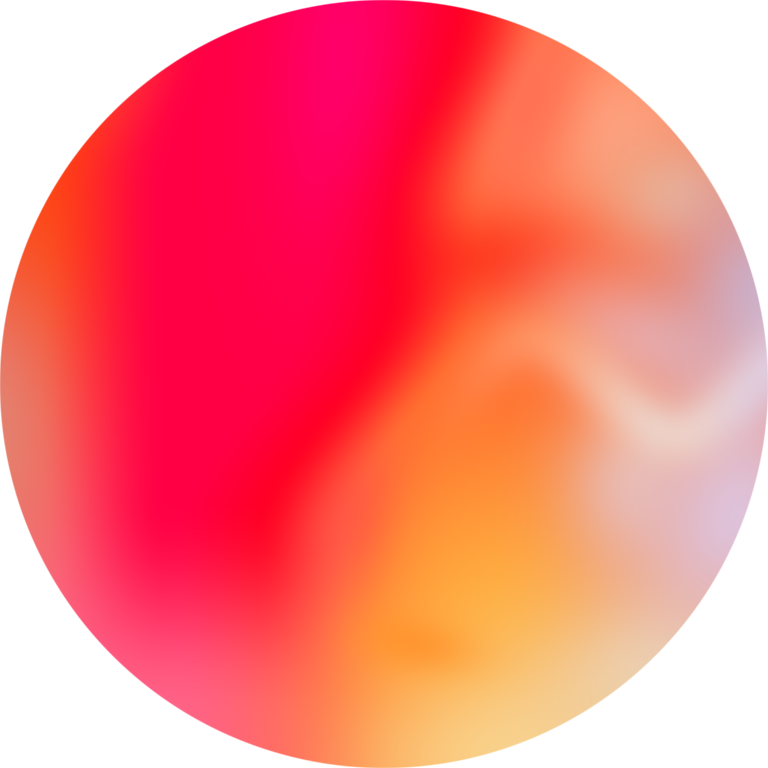
Give the GLSL for this background, as a Shadertoy shader.

```glsl
#define DISC_RADIUS 0.5
#define RIDGE_WIDTH 0.042
#define RIDGE_HEIGHT 0.06
#define RIDGE_HALF_WAVE 0.19
#define PI 3.14159

const vec3 WHITE = vec3(1.0);
const vec3 ROSE = vec3(1.0, 0.39, 0.53);
const vec3 EMBER = vec3(1.0, 0.26, 0.06);
const vec3 ORANGE = vec3(1.0, 0.37, 0.16);
const vec3 AMBER = vec3(1.0, 0.68, 0.24);
const vec3 CREAM = vec3(0.98, 0.82, 0.53);
const vec3 PEACH = vec3(1.0, 0.62, 0.48);
const vec3 LILAC = vec3(0.87, 0.76, 0.85);
const vec3 CRIMSON = vec3(1.0, 0.0, 0.27);
const vec3 SCARLET = vec3(1.0, 0.0, 0.13);
const vec3 MAGENTA = vec3(1.0, 0.0, 0.41);

// Soft tilted ellipse of colour laid over what is below
vec3 glow(vec3 base, vec2 p, vec2 center, vec2 size, float tilt, vec3 tint) {
    vec2 d = p - center;
    float c = cos(tilt), s = sin(tilt);
    vec2 q = vec2(c * d.x + s * d.y, c * d.y - s * d.x) / size;
    return mix(base, tint, exp(-dot(q, q)));
}

// Ember at the top, rose at the bottom, dusty salmon at the rim
vec3 leftField(vec2 p) {
    vec3 col = mix(ROSE, EMBER, smoothstep(0.12, 0.72, p.y));
    col = glow(col, p, vec2(-0.02, 0.44), vec2(0.11, 0.22), 0.0, vec3(0.89, 0.51, 0.44));
    return glow(col, p, vec2(0.2, 0.88), vec2(0.07, 0.09), 0.0, vec3(1.0, 0.33, 0.15));
}

// Pale wave running from the orange heart to the right rim
vec3 paleRidge(vec3 base, vec2 p) {
    float phase = (p.x - 0.69) * PI / RIDGE_HALF_WAVE;
    float height = 0.495 + RIDGE_HEIGHT * cos(phase);
    float slope = RIDGE_HEIGHT * PI / RIDGE_HALF_WAVE * sin(phase);
    float d = (p.y - height) / sqrt(1.0 + slope * slope) / RIDGE_WIDTH;
    vec3 tint = mix(vec3(1.0, 0.59, 0.4), vec3(0.93, 0.83, 0.79), smoothstep(0.68, 0.86, p.x));
    tint = mix(tint, vec3(0.88, 0.81, 0.88), smoothstep(0.88, 1.0, p.x));
    return mix(base, tint, 0.9 * exp(-d * d) * smoothstep(0.53, 0.72, p.x));
}

// Peach, gold and lilac areas
vec3 rightField(vec2 p) {
    vec3 col = ORANGE;
    // Gold below
    col = glow(col, p, vec2(0.65, 0.18), vec2(0.24, 0.26), 0.0, AMBER);
    col = glow(col, p, vec2(0.67, 0.02), vec2(0.24, 0.13), 0.2, CREAM);
    col = glow(col, p, vec2(0.84, 0.12), vec2(0.15, 0.11), 0.5, vec3(0.94, 0.82, 0.64));
    col = glow(col, p, vec2(0.53, 0.165), vec2(0.08, 0.035), -0.2, vec3(1.0, 0.59, 0.19));
    col = glow(col, p, vec2(0.45, 0.33), vec2(0.06, 0.13), -0.3, vec3(1.0, 0.36, 0.25));
    // Peach above
    col = glow(col, p, vec2(0.8, 0.84), vec2(0.16, 0.14), 0.7, PEACH);
    col = glow(col, p, vec2(0.69, 0.87), vec2(0.06, 0.15), -0.3, vec3(1.0, 0.45, 0.33));
    col = glow(col, p, vec2(0.87, 0.75), vec2(0.09, 0.07), 0.0, vec3(0.94, 0.67, 0.53));
    col = glow(col, p, vec2(0.63, 0.66), vec2(0.12, 0.06), 0.1, vec3(1.0, 0.22, 0.11));
    // Mauve and lilac at the rim
    col = glow(col, p, vec2(0.84, 0.56), vec2(0.14, 0.075), -0.4, vec3(0.94, 0.63, 0.59));
    col = glow(col, p, vec2(1.0, 0.62), vec2(0.13, 0.17), 0.0, vec3(0.79, 0.68, 0.78));
    col = glow(col, p, vec2(0.82, 0.37), vec2(0.09, 0.11), 0.0, vec3(0.93, 0.71, 0.62));
    col = glow(col, p, vec2(0.96, 0.33), vec2(0.14, 0.19), -0.3, LILAC);
    return paleRidge(col, p);
}

// Red band with its own curved right edge
vec3 redBand(vec3 base, vec2 p) {
    float leftEdge = 0.2 + 0.07 * smoothstep(0.75, 1.0, p.y);
    float rightEdge = 0.4 + 0.17 * smoothstep(0.3, 0.62, p.y)
                    + 0.09 * smoothstep(0.72, 1.0, p.y);
    float fromRight = p.x - rightEdge;
    float cover = smoothstep(leftEdge - 0.15, leftEdge + 0.02, p.x)
                * (1.0 - smoothstep(-0.07, 0.06, fromRight))
                * smoothstep(0.06, 0.35, p.y);
    vec3 tint = mix(CRIMSON, SCARLET, smoothstep(-0.18, -0.03, fromRight));
    tint = glow(tint, p, vec2(0.44, 0.93), vec2(0.085, 0.24), -0.12, MAGENTA);
    return mix(base, tint, cover);
}

void mainImage(out vec4 fragColor, in vec2 fragCoord) {
    float side = min(iResolution.x, iResolution.y);
    vec2 p = (fragCoord - 0.5 * iResolution.xy) / side + 0.5;

    vec3 col = mix(leftField(p), rightField(p), smoothstep(0.22, 0.52, p.x));
    col = redBand(col, p);

    // Smooth disc on white
    float pixel = 1.0 / side;
    float rim = length(p - 0.5) - DISC_RADIUS;
    fragColor = vec4(mix(col, WHITE, smoothstep(-pixel, pixel, rim)), 1.0);
}
```
